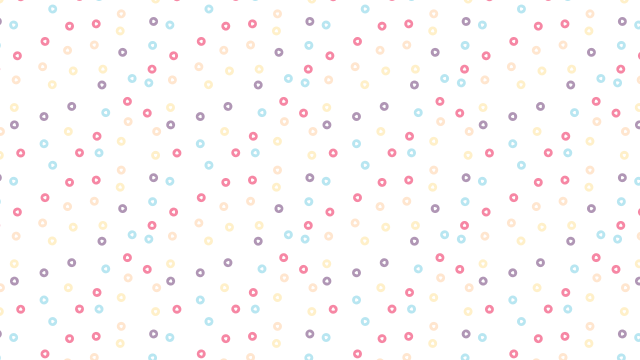
Reproduce this pattern procedurally as a WebGL 1 fragment shader.

```glsl
precision highp float;
uniform vec2 u_resolution;

vec2 hash2(float n) {
  return fract(sin(vec2(n * 12.99 + 1.7, n * 78.23 + 4.1)) * 4375.85);
}

// Five pastels, weighted 10:8:8:7:6 over the 39 ranks
vec3 pastel(float rank) {
  if (rank < 10.0) return vec3(0.965, 0.53, 0.645);
  if (rank < 18.0) return vec3(1.0, 0.94, 0.79);
  if (rank < 26.0) return vec3(0.72, 0.90, 0.945);
  if (rank < 33.0) return vec3(1.0, 0.90, 0.81);
  return vec3(0.69, 0.59, 0.71);
}

// Signed distance to a round bead with a slightly uneven hole
float beadDistance(vec2 d, float seed) {
  float angle = atan(d.y, d.x + 1e-6);
  float hole = 0.0102 * (1.0 + 0.12 * sin(3.0 * angle + seed * 2.4));
  float r = length(d);
  return max(r - 0.0283, hole - r);
}

void main() {
  // Square tiles, 2.304 per canvas height, counted down from the top left
  float pixel = 2.304 / u_resolution.y;
  vec2 p = vec2(gl_FragCoord.x, u_resolution.y - gl_FragCoord.y) * pixel;
  vec3 color = vec3(1.0);
  float index = 0.0;

  // Staggered columns: three of six beads, then three of seven
  for (int c = 0; c < 6; c++) {
    float column = float(c);
    float rows = column < 3.0 ? 6.0 : 7.0;
    for (int r = 0; r < 7; r++) {
      if (float(r) >= rows) break;
      vec2 center = vec2(0.125 + 0.17 * column,
                         (float(r) + 0.45 * mod(column, 3.0)) / rows);
      center += (hash2(index) - 0.5) * vec2(0.09, 0.07);

      // Wrapped offset keeps beads whole across tile borders
      vec2 d = fract(p - center + 0.5) - 0.5;
      float cover = clamp(0.5 - beadDistance(d, index) / pixel, 0.0, 1.0);
      float rank = floor(mod(index * 23.0 + 0.5, 39.0));
      color = mix(color, pastel(rank), cover);
      index += 1.0;
    }
  }
  gl_FragColor = vec4(color, 1.0);
}
```
